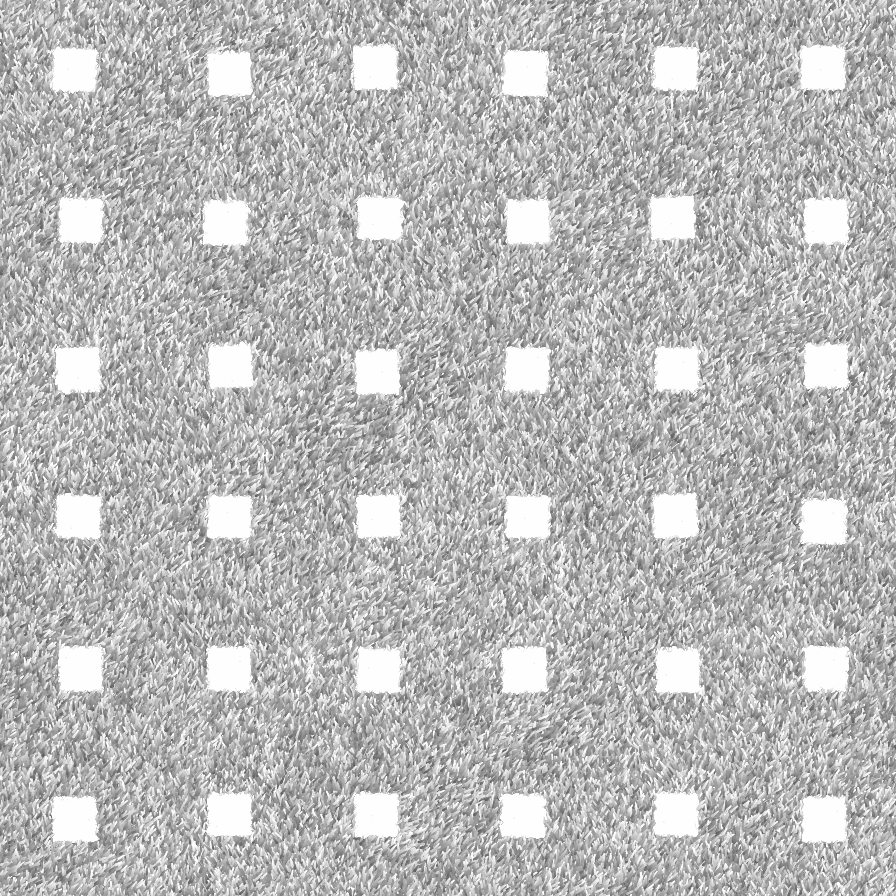
Reproduce this pattern procedurally as a WebGL 1 fragment shader.

```glsl
precision highp float;
// Grey cut-pile carpet with a six by six grid of ragged white squares.
// The pile is layered cellular noise: each cell drops a few slanted fibres over
// its neighbours; fibre tone also frays the edges of the jittered squares.

uniform vec2 u_resolution;

const float TAU = 6.2831853;
const float TILES = 6.0;
const float PILE_CELLS = 160.0;

vec3 hash3(vec2 p) {
  vec3 q = fract(vec3(p.xyx) * vec3(0.1031, 0.1030, 0.0973));
  q += dot(q, q.yxz + 33.33);
  return fract((q.xxy + q.yzz) * q.zyx);
}

// Smooth periodic drift, roughly -1 to 1
float drift(vec2 uv) {
  vec2 a = uv * TAU;
  return 0.4 * sin(a.x * 2.0 + a.y + 1.3 * sin(a.y * 3.0))
       + 0.35 * sin(a.y * 4.0 - a.x * 3.0 + 2.0)
       + 0.25 * sin(a.x * 7.0 + a.y * 5.0 + 1.5 * sin(a.x * 4.0));
}

// Overlapping fibres, dark at the root and light at the tip
float pile(vec2 uv, float pixel) {
  vec2 p = uv * PILE_CELLS;
  vec2 base = floor(p);
  float blur = pixel * PILE_CELLS * 0.5;
  float sway = 0.25 + 0.45 * drift(uv);
  float tone = 0.6;
  for (int j = 0; j < 3; j++) {
    for (int i = 0; i < 3; i++) {
      // Upper rows first, so lower tips cover the roots above
      vec2 cell = base + vec2(float(i) - 1.0, 1.0 - float(j));
      vec2 id = mod(cell, PILE_CELLS);
      for (int k = 0; k < 3; k++) {
        vec3 place = hash3(id + float(k) * 211.0 + 7.0);
        vec3 look = hash3(id + float(k) * 173.0 + 419.0);
        float lean = sway + (place.z - 0.5) * 1.5;
        vec2 along = vec2(sin(lean), cos(lean));
        vec2 q = p - cell - place.xy;
        float halfLen = mix(0.45, 0.75, look.y);
        float t = clamp(dot(q, along), -halfLen, halfLen);
        float h = t / halfLen * 0.5 + 0.5;
        float radius = mix(0.25, 0.14, h);
        float cover = 1.0 - smoothstep(-blur, blur, length(q - along * t) - radius);
        float shade = 0.38 + 0.52 * look.x + 0.15 * h;
        tone = mix(tone, shade, cover);
      }
    }
  }
  return tone;
}

// Signed distance to a tile's uneven square, in tile units
float raggedSquare(vec2 uv, float fray) {
  vec2 grid = uv * TILES;
  vec3 r = hash3(floor(grid) + 53.0);
  vec2 p = fract(grid) - vec2(0.525, 0.528) - (r.xy - 0.5) * 0.045;
  float turn = (r.z - 0.5) * 0.09;
  p = mat2(cos(turn), sin(turn), -sin(turn), cos(turn)) * p;
  vec2 q = abs(p) - 0.122;
  float d = length(max(q, 0.0)) + min(max(q.x, q.y), 0.0) - 0.022;
  vec2 wave = sin(p * vec2(58.0, 64.0) + r.xy * TAU)
            + 0.6 * sin(p * vec2(121.0, 109.0) + r.zx * TAU);
  return d + 0.004 * (wave.x + wave.y) + fray * 0.055;
}

void main() {
  vec2 uv = gl_FragCoord.xy / u_resolution;
  float pixel = 1.0 / min(u_resolution.x, u_resolution.y);

  // Pile with faint worn and brushed areas
  float fibre = pile(uv, pixel);
  float tone = fibre + 0.022 * drift(uv.yx + 0.37);

  // White squares, each with one faint stray speck
  float d = raggedSquare(uv, fibre - 0.71);
  vec2 speckAt = 0.525 + (hash3(floor(uv * TILES) + 91.0).xy - 0.5) * 0.18;
  float speck = 1.0 - smoothstep(0.002, 0.009, length(fract(uv * TILES) - speckAt));
  float edge = pixel * TILES * 0.6;
  tone = mix(0.995 - 0.06 * speck, tone, smoothstep(-edge, edge, d));

  gl_FragColor = vec4(vec3(clamp(tone, 0.0, 1.0)), 1.0);
}
```
